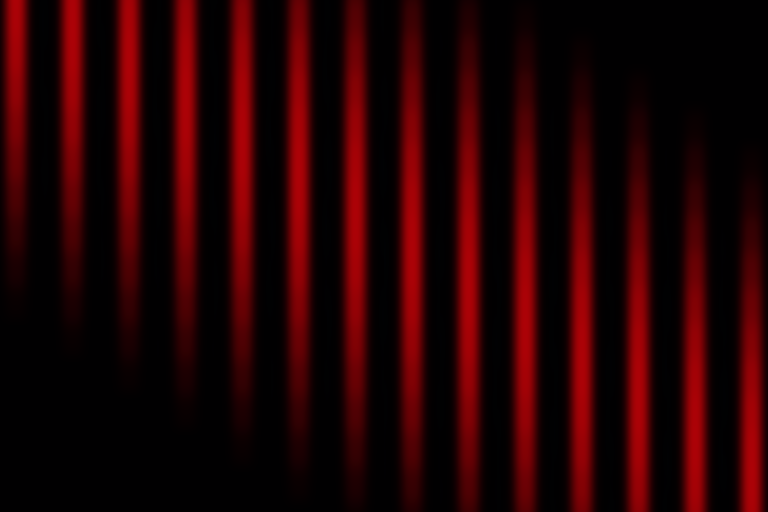
Reproduce this pattern procedurally as a WebGL 1 fragment shader.

```glsl
precision highp float;
// Soft red vertical bars on black, each one a long glow that fades at its ends.
// The bar index comes from rounding x; every bar sits a step lower than the last.
// Layered sines add faint block steps along the bars and a dim tint in the gaps.

uniform vec2 u_resolution;

const float PI = 3.14159265;

// Layout, as fractions of the canvas; depth is measured from the top edge
const float FIRST_BAR_X = 0.0207;
const float BAR_SPACING = 0.0737;
const float FIRST_DEPTH = -0.02;
const float DEPTH_PER_BAR = 0.0723;
const float HALF_LENGTH = 0.665;

// Falloff of the glow; width is a fraction of the spacing
const float BAR_WIDTH = 0.205;
const float SIDE_POWER = 2.6;
const float END_POWER = 1.5;

// Faint block structure
const float BLOCK_HEIGHT = 0.0703;
const float BLOCK_AMOUNT = 0.55;
const float GAP_TINT = 0.008;

const vec3 BACKGROUND = vec3(0.004, 0.0, 0.004);
const vec3 BAR_RED = vec3(0.67, 0.008, 0.022);
const vec3 GAP_BLUE = vec3(0.2, 0.8, 1.0);

// Smooth staircase: changes fastest at the block borders
float softSteps(float depth) {
  float phase = 2.0 * PI * depth / BLOCK_HEIGHT;
  return depth + BLOCK_AMOUNT * BLOCK_HEIGHT * sin(phase) / (2.0 * PI);
}

// Glow across a bar, with offset in units of the spacing
float sideGlow(float offset) {
  return exp(-pow(abs(offset) / BAR_WIDTH, SIDE_POWER));
}

// Glow along a bar, reaching zero at HALF_LENGTH
float lengthGlow(float distanceFromPeak) {
  float t = min(abs(distanceFromPeak) / HALF_LENGTH, 1.0);
  return pow(max(cos(0.5 * PI * t), 0.0), END_POWER);
}

void main() {
  vec2 uv = gl_FragCoord.xy / u_resolution;
  float depth = 1.0 - uv.y;

  // Nearest bar and the offset from its axis
  float column = (uv.x - FIRST_BAR_X) / BAR_SPACING;
  float bar = floor(column + 0.5);
  float offset = column - bar;

  // Diagonal drift of the bright centres
  float peakDepth = FIRST_DEPTH + DEPTH_PER_BAR * bar;
  float along = lengthGlow(softSteps(depth) - peakDepth);
  float glow = sideGlow(offset) * along;

  // Dim mottling between the bars
  float mottle = 0.5 + 0.25 * (sin(bar * 2.4 + depth * 19.0) + sin(depth * 43.0 - bar));
  float gap = smoothstep(0.36, 0.5, abs(offset)) * along * mottle;

  vec3 color = BACKGROUND + BAR_RED * glow + GAP_BLUE * GAP_TINT * gap;
  gl_FragColor = vec4(color, 1.0);
}
```
